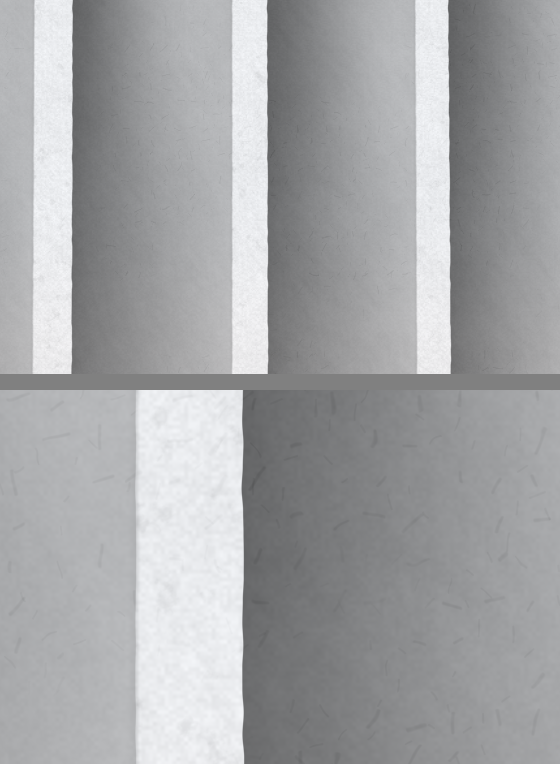
Top, the full canvas; bottom, a detail of the centre.
Reproduce this pattern procedurally as a WebGL 1 fragment shader.

```glsl
precision highp float;
// Pale plaster fins standing in front of softly shaded grey recesses.
uniform vec2 u_resolution;

#define FIN_CENTER 0.4141   // left edge of the middle fin
#define FIN_PITCH 0.340     // distance between fins
#define FIN_SQUEEZE 0.013   // pitch lost toward the right
#define FIN_WIDTH 0.0630
#define FIN_TONE 0.925
#define SHADE_DARK 0.385
#define SHADE_LIGHT 0.735
#define GRAIN 0.045
#define MOTTLE 0.035
#define HAIR_DEPTH 0.055
#define TINT vec3(0.992, 1.0, 1.012)

float hash(vec2 p) {
  return fract(sin(dot(p, vec2(127.1, 311.7))) * 43758.5453);
}

float noise(vec2 p) {
  vec2 i = floor(p), f = fract(p);
  f = f * f * (3.0 - 2.0 * f);
  return mix(mix(hash(i), hash(i + vec2(1.0, 0.0)), f.x),
             mix(hash(i + vec2(0.0, 1.0)), hash(i + 1.0), f.x), f.y);
}

float fbm(vec2 p) {
  float sum = 0.0, amp = 0.5;
  for (int i = 0; i < 5; i++) {
    sum += amp * noise(p);
    p = mat2(1.6, 1.2, -1.2, 1.6) * p + 7.3;
    amp *= 0.55;
  }
  return sum / 1.06;
}

// Short faint trowel scratches, one possible stroke per cell.
float hairs(vec2 p, float density) {
  p += 0.16 * vec2(noise(p * 2.3), noise(p * 2.3 + 19.0));
  vec2 cell = floor(p);
  vec2 q = fract(p) - 0.35 - 0.3 * vec2(hash(cell), hash(cell + 31.0));
  float angle = 0.8 + 2.2 * (hash(cell + 57.0) - 0.5);
  vec2 dir = vec2(cos(angle), sin(angle));
  float halfLen = 0.1 + 0.22 * hash(cell + 83.0);
  float d = length(q - dir * clamp(dot(q, dir), -halfLen, halfLen));
  return (1.0 - smoothstep(0.01, 0.07, d)) * step(hash(cell + 11.0), density);
}

// Fins lean slightly away from the middle one toward the bottom.
float finLeft(float k, float v) {
  return FIN_CENTER + FIN_PITCH * k - FIN_SQUEEZE * k * k + 0.0032 * k * (1.0 - v);
}

float finRight(float k, float v) {
  return finLeft(k, v) + FIN_WIDTH - 0.0046 * k + 0.001 * k * k + 0.0015 * (1.0 - v);
}

// Recess tone: t runs from the shadowed left side to the lit right side.
float recessTone(float t, float v, float k) {
  t = clamp(t, 0.0, 1.0);
  float reach = 0.92 + 0.14 * k;
  float upper = mix(SHADE_DARK - 0.015, SHADE_LIGHT - 0.015, smoothstep(-0.15, reach, t));
  float lower = mix(SHADE_DARK + 0.03, SHADE_LIGHT, pow(t, 0.85));
  float tone = mix(lower, upper, smoothstep(0.25, 1.0, v));
  return tone + 0.025 * (1.0 - t) * smoothstep(0.3, 0.0, v);
}

void main() {
  vec2 p = gl_FragCoord.xy / u_resolution.x;
  float v = gl_FragCoord.y / u_resolution.y;
  float aa = 0.8 / u_resolution.x;

  // Shared surface texture
  float grain = noise(p * 430.0) + 0.6 * noise(p * 210.0 + 40.0) - 0.8;
  float clouds = fbm(p * vec2(13.0, 11.0)) - 0.5;
  vec2 slanted = mat2(0.8, -0.6, 0.6, 0.8) * p;
  float brushed = fbm(slanted * vec2(90.0, 36.0)) - 0.5;
  float scratches = hairs(p * 42.0, 0.45) + 0.7 * hairs(slanted * 67.0 + 5.0, 0.35);
  scratches *= smoothstep(0.3, 0.7, noise(p * 9.0 + 3.0));
  float wobble = 0.0014 * (noise(vec2(p.y * 75.0, 2.0)) - 0.5);

  float recessWear = 0.42 * GRAIN * grain + MOTTLE * (clouds + 0.8 * brushed)
                   - HAIR_DEPTH * 0.6 * scratches;
  float pits = smoothstep(0.62, 0.82, fbm(p * 65.0 + 9.0));
  float finWear = GRAIN * grain + MOTTLE * (0.8 * clouds + brushed)
                - HAIR_DEPTH * (0.45 * scratches + 0.8 * pits);

  // Paint fins and recesses from left to right
  float tone = SHADE_LIGHT;
  for (int i = -2; i <= 1; i++) {
    float k = float(i);
    float left = finLeft(k, v) + 0.5 * wobble;
    float right = finRight(k, v) + wobble;
    float next = finLeft(k + 1.0, v);

    float seam = 1.0 - smoothstep(0.0, 0.003, p.x - left);
    float fin = FIN_TONE + finWear - 0.09 * seam;
    tone = mix(tone, fin, smoothstep(left - aa, left + aa, p.x));

    float t = (p.x - right) / (next - right);
    float recess = recessTone(t, v, k) + recessWear;
    recess -= 0.025 * smoothstep(0.006, 0.0, next - p.x);
    tone = mix(tone, recess, smoothstep(right - aa, right + aa, p.x));
  }

  // Cool tint fades to neutral near the floor
  vec3 tint = mix(vec3(1.0, 0.998, 1.004), TINT, smoothstep(0.0, 0.5, v));
  gl_FragColor = vec4(clamp(tone * tint, 0.0, 1.0), 1.0);
}
```
